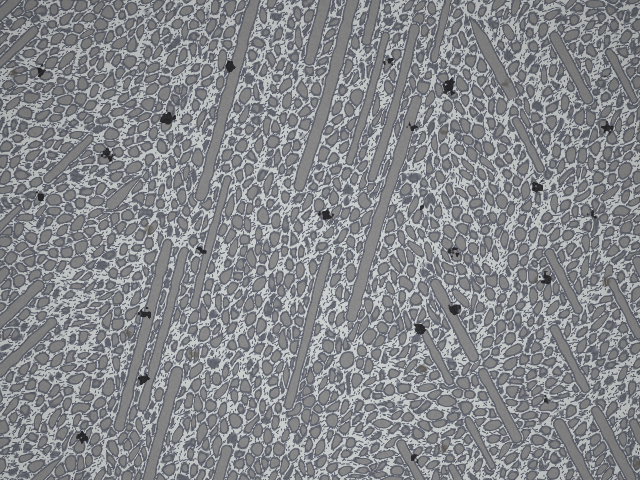
Reproduce this texture procedurally as a WebGL 2 fragment shader.

```glsl
#version 300 es
precision highp float;
uniform vec2 u_resolution;
out vec4 fragColor;

const float LEAN = 0.27;

vec3 hash3(vec2 p) {
    vec3 q = fract(vec3(p.xyx) * vec3(0.1031, 0.1030, 0.0973) + 0.137);
    q += dot(q, q.yxz + 33.33);
    return fract((q.xxy + q.yzz) * q.zyx);
}

float noise(vec2 p) {
    vec2 i = floor(p), f = fract(p);
    f = f * f * (3.0 - 2.0 * f);
    float low = mix(hash3(i).x, hash3(i + vec2(1, 0)).x, f.x);
    float high = mix(hash3(i + vec2(0, 1)).x, hash3(i + 1.0).x, f.x);
    return mix(low, high, f.y);
}

// Maps a direction leaning right of vertical by a onto the y axis.
mat2 turn(float a) {
    return mat2(cos(a), sin(a), -sin(a), cos(a));
}

float smoothMax(float a, float b, float k) {
    float h = max(k - abs(a - b), 0.0) / k;
    return max(a, b) + h * h * k * 0.25;
}

float columnZone(float x) {
    return 1.0 - smoothstep(0.22, 0.32, abs(x + 0.11));
}

// Local grain direction: tilted on the left, wandering on the right.
float flow(vec2 q) {
    float wander = (noise(q * 4.0 + 7.0) - 0.5) * 4.0;
    float side = mix(0.5 + 0.3 * wander, 0.4 + wander, step(0.0, q.x));
    return side * (1.0 - columnZone(q.x));
}

// Packed rounded grains, each with its own direction and stretch.
float grains(vec2 q, float pitch, float gap) {
    vec2 s = q / pitch, cell = floor(s);
    float nearest = 9.0, second = 9.0;
    for (int j = -2; j <= 2; j++)
    for (int i = -2; i <= 2; i++) {
        vec2 id = cell + vec2(i, j);
        vec3 h = hash3(id), g = hash3(id + 71.3);
        vec2 seed = id + 0.5 + (h.xy - 0.5) * 0.8;
        float stretch = 1.0 + 0.75 * g.x * g.x + 0.25 * g.y;
        vec2 d = turn(flow(seed * pitch) + (h.z - 0.5) * 1.1) * (s - seed);
        float r = length(d * vec2(stretch, 1.0 / stretch)) - 0.22 * (g.z - 0.5);
        second = min(second, max(r, nearest));
        nearest = min(nearest, r);
    }
    return pitch * smoothMax(nearest - 0.5, gap - 0.5 * (second - nearest), 0.16);
}

// Long rods in broken parallel rows.
float arms(vec2 q, float spacing, float span, float share, float seed) {
    float best = 1.0;
    float wobble = 0.004 * (noise(q * vec2(40.0, 55.0)) - 0.5);
    for (int i = -1; i <= 1; i++) {
        float row = floor(q.x / spacing) + float(i);
        float shift = q.y / span + hash3(vec2(row, seed)).x * 7.0;
        vec3 h = hash3(vec2(row, floor(shift) + seed * 3.0));
        float centre = (row + 0.3 + 0.4 * h.y) * spacing;
        float beyond = abs(fract(shift) - 0.5) * span - span * mix(0.25, 0.47, h.x);
        float d = length(vec2(q.x - centre, max(beyond, 0.0))) - mix(0.007, 0.012, h.x);
        if (h.z < share) best = min(best, d + wobble);
    }
    return best;
}

// Short needles scattered through the matrix.
float needles(vec2 q, float pitch, float angle) {
    vec2 cell = floor(q / pitch);
    float best = 1.0;
    for (int j = -1; j <= 1; j++)
    for (int i = -1; i <= 1; i++) {
        vec2 id = cell + vec2(i, j);
        vec3 h = hash3(id + 19.7);
        vec2 d = turn(angle + (h.z - 0.5) * 2.2) * (q - (id + h.xy) * pitch);
        d.y = max(abs(d.y) - pitch * 0.5 * h.z, 0.0);
        best = min(best, length(d) - pitch * 0.12);
    }
    return best;
}

// Sparse ragged spots.
float spots(vec2 p, float pitch, float share, float radius) {
    vec2 id = floor(p / pitch);
    vec3 h = hash3(id + 43.1), g = hash3(id + 91.7);
    vec2 d = p - (id + 0.2 + 0.6 * h.xy) * pitch;
    float ragged = (noise(p * 170.0) - 0.5) * radius * 1.3;
    return h.z < share ? length(d) - radius * mix(0.35, 1.0, g.x) + ragged : 1.0;
}

void main() {
    float px = 1.0 / u_resolution.y;
    vec2 p = gl_FragCoord.xy * px;
    vec2 mid = 0.5 * u_resolution * px;
    vec2 q = turn(LEAN) * (p - mid);
    q.x += 0.012 * (noise(q * 3.0) - 0.5);
    float zone = columnZone(q.x);

    // Solid phase: rods first, grains fill the space between.
    float rods = arms(q, 0.047, 0.5, 0.62, 5.0) + 0.04 * (1.0 - zone);
    float sideLean = q.x < 0.0 ? 0.55 : -0.75;
    float strays = arms(turn(sideLean) * q, 0.075, 0.2, 0.38, 23.0) + 0.04 * zone;
    float rod = min(rods, strays);
    float gap = 0.07 + 0.1 * noise(q * 14.0);
    float grain = smoothMax(grains(q, 0.027, gap), 0.005 - rod, 0.003);
    float solid = min(rod, grain);

    // Bright matrix with needles, then grey solid with a dark rim.
    float speck = needles(q, 0.0075, flow(q));
    float speckInk = 1.0 - smoothstep(-0.5 * px, 0.7 * px, speck);
    vec3 color = mix(vec3(0.745, 0.76, 0.755), vec3(0.27, 0.28, 0.34), 0.85 * speckInk);
    vec3 grey = vec3(0.503, 0.503, 0.507) + 0.035 * (noise(p * 330.0) - 0.5);
    color = mix(color, grey, 1.0 - smoothstep(-0.7 * px, 0.7 * px, solid));
    float rim = 1.0 - smoothstep(0.0006, 0.0006 + px, abs(solid));
    color = mix(color, vec3(0.28, 0.29, 0.34), 0.68 * rim);

    // Brown stains and black pores.
    float stain = 1.0 - smoothstep(-0.004, 0.005, spots(p + 3.0, 0.21, 0.35, 0.009));
    color = mix(color, vec3(0.33, 0.31, 0.28), 0.6 * stain);
    float pore = 1.0 - smoothstep(-px, px, spots(p, 0.13, 0.3, 0.012));
    color = mix(color, vec3(0.12, 0.12, 0.13), 0.9 * pore);

    // Uneven illumination, brightest below the centre.
    vec2 offset = p - mid - vec2(0.0, -0.12);
    color *= 1.07 - 0.25 * dot(offset, offset);
    fragColor = vec4(color, 1.0);
}
```
